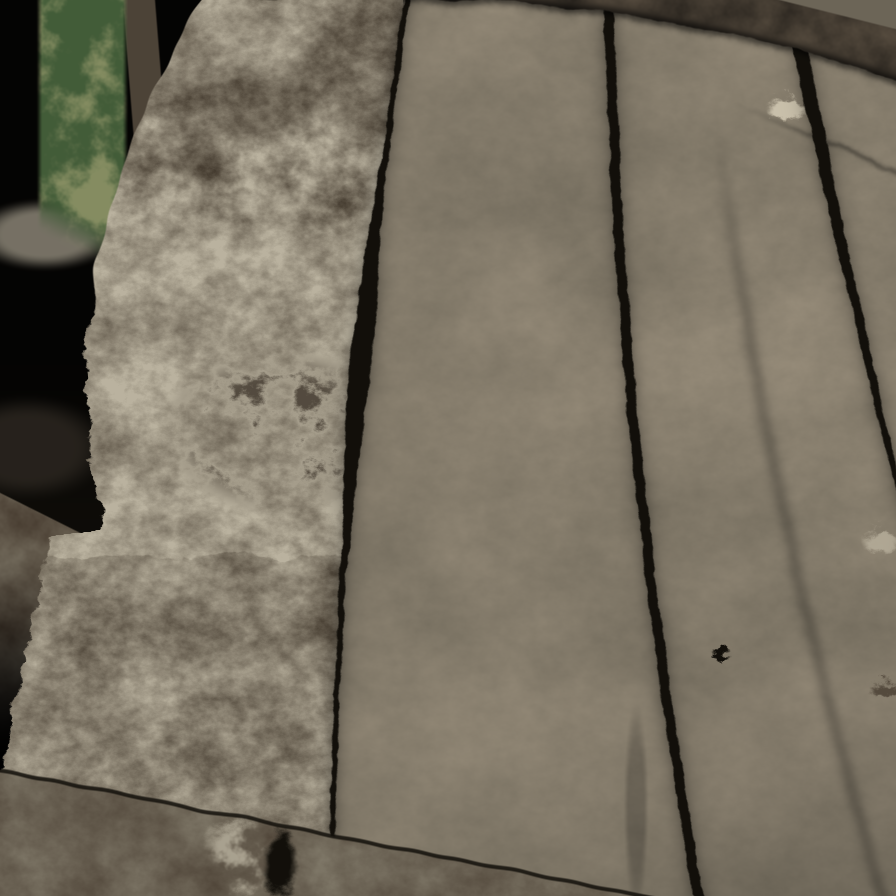
Give the GLSL for this texture, as a Shadertoy shader.

```glsl
const vec3 BLACK = vec3(0.07, 0.06, 0.04);
const vec3 BROWN = vec3(0.33, 0.29, 0.24);
const vec3 GREY  = vec3(0.47, 0.44, 0.38);
const vec3 TAN   = vec3(0.57, 0.53, 0.46);
const vec3 PALE  = vec3(0.66, 0.63, 0.56);
const vec3 GREEN = vec3(0.26, 0.36, 0.22);

vec2 gradient(vec2 cell) {
    float a = 6.2832 * fract(sin(dot(cell, vec2(127.1, 311.7))) * 4375.85);
    return vec2(cos(a), sin(a));
}

float noise(vec2 p) {
    vec2 i = floor(p), f = p - i;
    vec2 u = f * f * f * (f * (f * 6.0 - 15.0) + 10.0), e = vec2(1, 0);
    return mix(mix(dot(gradient(i), f), dot(gradient(i + e), f - e), u.x),
               mix(dot(gradient(i + e.yx), f - e.yx), dot(gradient(i + 1.0), f - 1.0), u.x), u.y);
}

float fbm(vec2 p) {
    float sum = 0.0, amp = 1.0;
    for (int i = 0; i < 5; i++) {
        sum += amp * noise(p);
        p = mat2(1.6, 1.2, -1.2, 1.6) * p + 7.3;
        amp *= 0.55;
    }
    return sum;
}

// Coverage of the region where d is negative
float fill(float d) {
    float aa = 1.2 / iResolution.y;
    return 1.0 - smoothstep(-aa, aa, d);
}

float spot(vec2 p, vec2 centre, vec2 radius) {
    return 1.0 - smoothstep(0.65, 1.25, length((p - centre) / radius));
}

float curve(vec3 k, float v) {
    return k.x + v * (k.y + v * k.z);
}

// Dark surroundings with a rounded green object and old timber
vec3 backdrop(vec2 p, float blotch) {
    vec3 col = BLACK * (0.25 + 0.5 * smoothstep(0.4, 0.6, p.y));
    col = mix(col, BROWN * 0.45, spot(p, vec2(0.03, 0.5), vec2(0.08, 0.05)));
    col = mix(col, BROWN * 0.9, fill(abs(p.x - 0.155 - 0.08 * p.y) - 0.018) * step(p.y, 0.17));
    col = mix(col, PALE * 0.7, spot(p, vec2(0.05, 0.262), vec2(0.07, 0.034)));
    vec3 green = mix(GREEN, vec3(0.52, 0.55, 0.38), smoothstep(-0.1, 0.5, blotch + 0.4 * p.y));
    float body = smoothstep(0.052, 0.044, abs(p.x - 0.092)) * smoothstep(0.29, 0.24, p.y + 0.5 * (0.1 - p.x));
    col = mix(col, green, body);
    vec3 timber = mix(BROWN, GREY, 0.3 + blotch) * smoothstep(0.85, 0.6, p.y);
    return mix(col, timber, fill(0.55 + 0.5 * p.x - p.y) * fill(p.x - 0.13));
}

void mainImage(out vec4 fragColor, in vec2 fragCoord) {
    vec2 p = fragCoord / iResolution.xy;
    p.y = 1.0 - p.y;
    float x = p.x, v = p.y;
    float cloud = fbm(p * vec2(4.0, 6.0) + 3.0);
    float blotch = fbm(p * 15.0);
    float grain = fbm(p * vec2(55.0, 75.0));
    float wobble = 0.003 * noise(vec2(v * 16.0, 2.0)) + 0.0015 * noise(vec2(v * 60.0, 5.0));

    // Smooth planks with broad bands of stain
    float tone = 0.5 + 0.5 * cloud + 0.2 * cos((v - 0.42) * 16.0 + cloud) + 0.25 * blotch + 0.16 * grain;
    vec3 col = mix(GREY, TAN, tone);
    col *= 1.0 - 0.12 * smoothstep(0.55, 1.1, v) * smoothstep(0.4, 1.0, x);

    // Weathered left plank: brown top, flaking middle, grey foot
    vec3 first = vec3(0.455, -0.16, 0.075);
    float flaking = smoothstep(0.13, 0.25, v + 0.1 * blotch) * (1.0 - 0.55 * fill(0.62 - v + 0.01 * blotch));
    float rough = 0.15 + 0.62 * flaking + 0.65 * blotch + 0.4 * grain;
    rough += 0.45 * spot(p, vec2(0.25, 0.02), vec2(0.12, 0.07));
    vec3 worn = mix(mix(BROWN, GREY, 0.55), PALE * 1.04, clamp(rough, -0.5, 1.15));
    worn = mix(worn, BROWN * 0.85, smoothstep(0.1, 0.6, blotch + 0.5 * grain) * 0.9
             * spot(p, vec2(0.31, 0.48), vec2(0.11, 0.08)));
    col = mix(col, worn, fill(x - curve(first, v) - wobble));

    // Faint groove, cracks, chips and knots
    float groove = x - curve(vec3(0.785, 0.1, 0.1), v) - wobble;
    col *= 1.0 - 0.2 * exp(-pow(groove / 0.009, 2.0)) * smoothstep(0.08, 0.4, v);
    float crack = v - 0.12 - 0.42 * (x - 0.83) - 0.006 * blotch;
    col *= 1.0 - 0.3 * exp(-pow(crack / 0.004, 2.0)) * smoothstep(0.8, 0.95, x);
    col *= 1.0 - 0.2 * spot(p, vec2(0.71, 0.9), vec2(0.012, 0.1));
    vec2 q = p + 0.012 * vec2(blotch, grain);
    col = mix(col, PALE * 1.2, spot(q, vec2(0.88, 0.122), vec2(0.022, 0.012)));
    col = mix(col, PALE * 1.1, spot(q, vec2(0.985, 0.605), vec2(0.02, 0.014)) * 0.8);
    col = mix(col, BLACK, spot(q, vec2(0.805, 0.731), vec2(0.011, 0.005)));
    col = mix(col, BROWN, spot(q, vec2(0.99, 0.77), vec2(0.016, 0.01)));

    // Open seams between the planks
    vec3 seams[3] = vec3[3](first, vec3(0.68, 0.02, 0.08), vec3(0.882, 0.2, 0.04));
    float halfWidths[3] = float[3](0.003 + 0.009 * exp(-pow((v - 0.4) / 0.15, 2.0)), 0.0055, 0.009 - 0.011 * v);
    for (int i = 0; i < 3; i++) {
        float d = abs(x - curve(seams[i], v) - wobble) - halfWidths[i];
        col *= 1.0 - 0.25 * exp(-max(d, 0.0) * 130.0);
        col = mix(col, BLACK, fill(d + 0.0015 * grain));
    }

    // Lower row of boards, its joint and a broken hole
    float joint = v - 0.86 - 0.195 * x - 0.004 * noise(vec2(x * 20.0, 1.0));
    vec3 lower = mix(BROWN, GREY, 0.55 + 0.7 * blotch + 0.2 * grain);
    lower = mix(lower, PALE, spot(q, vec2(0.27, 0.955), vec2(0.035, 0.04)) * smoothstep(-0.2, 0.2, blotch + 0.1));
    lower = mix(lower, BLACK, spot(q, vec2(0.312, 0.965), vec2(0.019, 0.036)));
    col = mix(col, lower, fill(-joint));
    col = mix(col, BLACK, 0.85 * fill(abs(joint) - 0.0022));

    // Shadowed rail along the top, with a pale corner
    float rail = v + 0.002 - 0.3 * pow(max(x - 0.45, 0.0), 2.0) + 0.004 * blotch;
    vec3 railColour = mix(BROWN * (0.75 + 0.4 * blotch), GREY * 0.9, fill(v - 0.25 * (x - 0.87)));
    col = mix(col, railColour, fill(rail));
    col *= 1.0 - 0.5 * exp(-pow(rail / 0.006, 2.0)) * step(0.45, x);

    // Ragged left outline, stepping outwards near the foot
    float edge = mix(curve(vec3(0.225, -0.6, 0.7), v), 0.055 - 0.2 * (v - 0.6), smoothstep(0.59, 0.6, v));
    edge += 0.012 * noise(vec2(v * 22.0, 9.0)) + 0.006 * grain * smoothstep(0.3, 0.4, v);
    col = mix(col, backdrop(p, blotch), fill(x - edge) * fill(joint));

    fragColor = vec4(clamp(col, 0.0, 1.0), 1.0);
}
```
